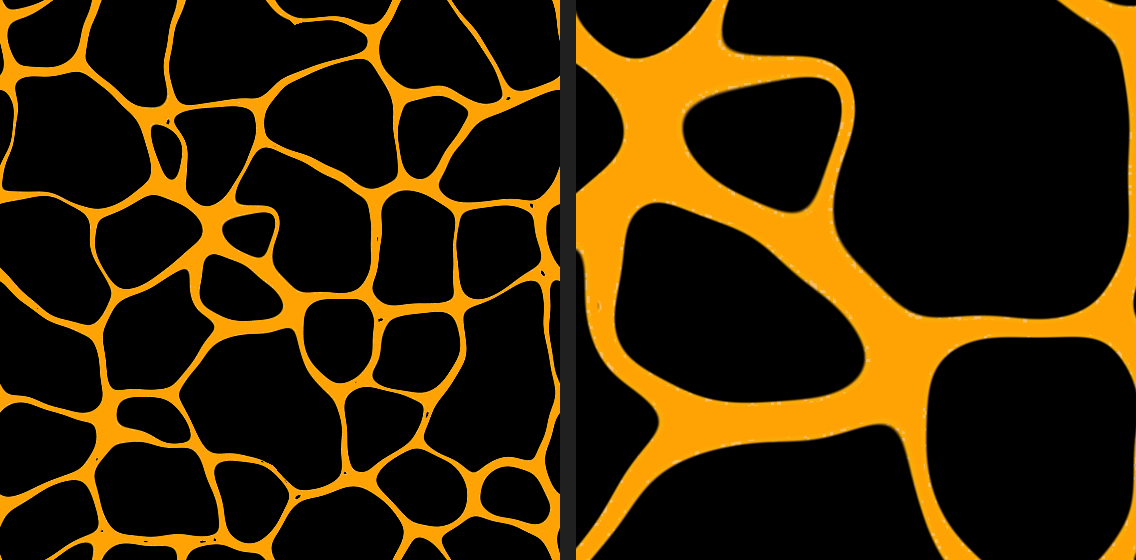
Left: the whole. Right: its middle third, enlarged.
Give the GLSL for this pattern, as a three.js fragment shader.

```glsl
// Amber foam: black rounded pores parted by webbed walls that swell at the joints.
// Cellular noise with a radius per site gives the pores, some sites fuse into
// lobed ones, and soft minima round the corners. All lattices wrap at the canvas.
varying vec2 vUv;

const float TAU = 6.2831853;
const float CELLS = 6.0;          // sites across the canvas
const float JITTER = 0.75;        // scatter of the sites within their cells
const float SMALLEST = -0.20;     // site radius offsets, in cells
const float LARGEST = 0.22;
const float FUSED = 0.25;         // share of sites joined to a neighbour
const float ROUNDING = 0.10;      // softness of the pore corners, in cells
const float WALL = 0.065;         // mean wall width, in cells
const float WALL_VARIATION = 0.035;
const float EDGE = 0.0008;        // half width of the smoothed edge, in canvases
const float RIM = 0.0020;         // width of the lighter rim
const float SPECK_GRID = 512.0;
const float SPECK_SHARE = 0.16;
const float PIT_GRID = 48.0;
const float PIT_SHARE = 0.07;
const float PIT_DEPTH = 0.007;    // pits keep this far from the wall edge

const vec3 PORE = vec3(0.0);
const vec3 AMBER = vec3(1.0, 0.64, 0.02);
const vec3 RIM_AMBER = vec3(0.98, 0.67, 0.03);
const vec3 PALE = vec3(0.98, 0.75, 0.38);

vec2 hash2(vec2 p) {
  vec3 q = fract(vec3(p.xyx) * vec3(0.1031, 0.1030, 0.0973));
  q += dot(q, q.yzx + 33.33);
  return fract((q.xx + q.yz) * q.zy);
}

// Layered sines with whole frequencies, so the bending wraps.
vec2 warp(vec2 uv) {
  vec2 t = TAU * uv;
  vec2 broad = vec2(sin(2.0 * t.y + t.x + 0.7), sin(2.0 * t.x - t.y + 2.1));
  vec2 middle = vec2(sin(4.0 * t.y - 3.0 * t.x + 4.0), sin(5.0 * t.x + 2.0 * t.y));
  vec2 fine = vec2(sin(13.0 * t.y + 6.0 * t.x), sin(12.0 * t.x - 7.0 * t.y + 1.3));
  return 0.016 * broad + 0.007 * middle + 0.0012 * fine;
}

// Offset from p to the site of a cell; also its radius and its pore number.
vec2 site(vec2 cell, vec2 p, out float radius, out float pore) {
  vec2 id = mod(cell, CELLS);
  vec2 kind = hash2(id + 71.0);
  radius = mix(SMALLEST, LARGEST, kind.x);
  vec2 side = fract(kind.y * 37.0) < 0.5 ? vec2(1.0, 0.0) : vec2(0.0, 1.0);
  vec2 owner = kind.y < FUSED ? mod(id + side, CELLS) : id;
  pore = owner.x + CELLS * owner.y;
  return cell + 0.5 + JITTER * (hash2(id + 13.0) - 0.5) - p;
}

// Gap between the pore around p and all others: small on walls, in cells.
float poreGap(vec2 p) {
  vec2 base = floor(p);
  float radius, pore, home = 0.0, nearest = 100.0;
  for (int j = -2; j <= 2; j++)
    for (int i = -2; i <= 2; i++) {
      float d = length(site(base + vec2(i, j), p, radius, pore)) - radius;
      if (d < nearest) { nearest = d; home = pore; }
    }
  // xy sums the weighted directions, z the weights
  vec3 own = vec3(0.0), other = vec3(0.0);
  for (int j = -2; j <= 2; j++)
    for (int i = -2; i <= 2; i++) {
      vec2 v = site(base + vec2(i, j), p, radius, pore);
      float len = max(length(v), 0.0001);
      vec3 term = vec3(v / len, 1.0) * exp((radius - len) / ROUNDING);
      if (abs(pore - home) < 0.5) own += term;
      else other += term;
    }
  float gap = ROUNDING * log(own.z / other.z);
  float slope = length(own.xy / own.z - other.xy / other.z);
  return gap / (0.35 + 0.325 * slope);
}

// Sparse slanted slits: x is the hole, y the hole with its pale border.
vec2 pits(vec2 uv) {
  vec2 p = uv * PIT_GRID;
  vec2 id = mod(floor(p), PIT_GRID);
  vec2 kind = hash2(id + 211.0);
  vec2 v = fract(p) - 0.5 - 0.2 * (hash2(id + 157.0) - 0.5);
  float turn = TAU * kind.y;
  v = vec2(dot(v, vec2(cos(turn), sin(turn))), dot(v, vec2(-sin(turn), cos(turn))));
  float d = length(v * vec2(0.55, 1.2));
  return step(kind.x, PIT_SHARE) * (1.0 - smoothstep(vec2(0.12, 0.19), vec2(0.17, 0.24), vec2(d)));
}

void main() {
  vec2 t = TAU * vUv;
  float swell = 0.6 * sin(3.0 * t.x + 2.0 * t.y + 1.0) + 0.4 * sin(5.0 * t.y - 4.0 * t.x);
  float width = WALL + WALL_VARIATION * swell;
  // depth inside the wall, in canvases
  float depth = 0.5 * (width - poreGap((vUv + warp(vUv)) * CELLS)) / CELLS;

  // wall with its lighter rim
  vec3 wall = mix(RIM_AMBER, AMBER, smoothstep(RIM - EDGE, RIM + EDGE, depth));

  // pale grains along the edge
  float grain = hash2(mod(floor(vUv * SPECK_GRID), SPECK_GRID) + 5.0).x;
  float onEdge = 1.0 - smoothstep(0.0006, 0.0016, abs(depth - 0.0008));
  wall = mix(wall, PALE, onEdge * step(grain, SPECK_SHARE));

  // pits in the thick joints
  vec2 pit = pits(vUv) * smoothstep(PIT_DEPTH - 0.002, PIT_DEPTH, depth);
  wall = mix(wall, PALE, pit.y * step(grain, 0.5));
  wall = mix(wall, PORE, pit.x);

  gl_FragColor = vec4(mix(PORE, wall, smoothstep(-EDGE, EDGE, depth)), 1.0);
}
```
